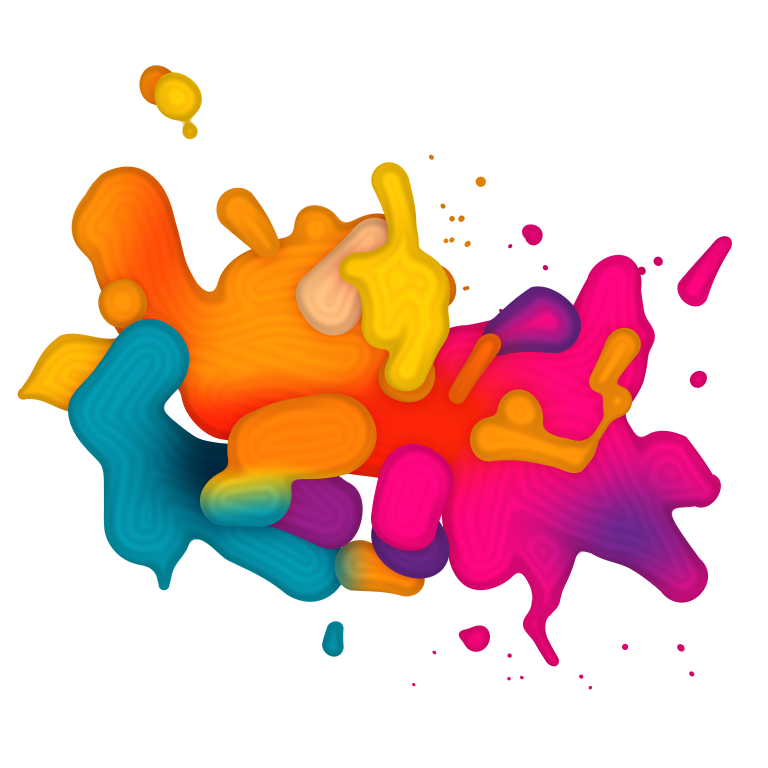
Reproduce this background procedurally as a WebGL 1 fragment shader.

```glsl
precision highp float;
// Glossy paint splashes on white: chains of tapered limbs melt together into
// distance fields, then are painted back to front with rims, ripples and
// contact shadows. A loop scatters fine spatter; p is in percent of canvas.
uniform vec2 u_resolution;

const vec3 YELLOW = vec3(1.0, 0.77, 0.02);
const vec3 ORANGE = vec3(1.0, 0.57, 0.03);
const vec3 RED = vec3(1.0, 0.15, 0.03);
const vec3 PINK = vec3(0.98, 0.02, 0.49);
const vec3 PURPLE = vec3(0.40, 0.15, 0.54);
const vec3 TEAL = vec3(0.01, 0.58, 0.67);

vec2 p;
vec3 pen;  // end of the current chain: position and radius
float pixel;
float field = 99.0;
float ink = 0.0;
vec3 color = vec3(1.0);

void move(float x, float y, float radius) {
  pen = vec3(x, y, radius);
}

// Tapered limb from the pen, smoothly joined to the field
void limb(float x, float y, float radius) {
  vec2 axis = vec2(x, y) - pen.xy, q = p - pen.xy;
  float t = clamp(dot(q, axis) / max(dot(axis, axis), 0.01), 0.0, 1.0);
  float d = length(q - axis * t) - mix(pen.z, radius, t);
  float h = max(1.6 - abs(d - field), 0.0);
  field = min(d, field) - h * h / 6.4;
  move(x, y, radius);
}

void bead(float x, float y, float radius) {
  move(x, y, radius);
  limb(x, y, radius);
}

// Small drops scattered over a box
void spray(vec2 center, vec2 reach) {
  for (int i = 0; i < 13; i++) {
    vec2 h = fract(sin(float(i) * vec2(12.9, 78.2) + center) * 437.5);
    vec2 spot = center + reach * (2.0 * h - 1.0);
    field = min(field, length(p - spot) - mix(0.2, 0.8, h.x * h.y));
  }
}

float glow(vec2 center, vec2 reach) {
  vec2 q = (p - center) / reach;
  return exp(-dot(q, q));
}

// Shadow, rippled fill and reset of the field
void paint(vec3 tint) {
  float cover = clamp(0.5 - field / pixel, 0.0, 1.0);
  color *= 1.0 - ink * exp(-max(field, 0.0)) * vec3(0.08, 0.26, 0.2);
  float ripple = sin(4.0 * field + 2.0 * (sin(p.x * 0.3) + sin(p.y * 0.35)));
  tint *= mix(0.85, 1.03, smoothstep(0.0, 2.2, -field)) + 0.035 * ripple;
  color = mix(color, tint, cover);
  ink = max(ink, cover);
  field = 99.0;
}

void main() {
  pixel = 100.0 / min(u_resolution.x, u_resolution.y);
  p = (gl_FragCoord.xy - 0.5 * u_resolution) * pixel + 50.0;
  p += 0.4 * sin(p.yx * 0.4 + vec2(1.0, 3.0));

  // Spatter and loose drops
  spray(vec2(72, 16), vec2(20, 6));
  spray(vec2(76, 60), vec2(13, 11));
  bead(69.3, 69.3, 1.1);
  bead(91.2, 51.0, 1.1);
  bead(62.5, 17.0, 1.7);
  move(94.0, 68.0, 1.3); limb(90.5, 62.5, 2.0);
  paint(PINK);
  spray(vec2(59, 70), vec2(4, 10));
  bead(20.4, 88.5, 2.6);
  paint(ORANGE);
  move(44.0, 18.4, 1.1); limb(43.7, 16.3, 1.4);
  paint(TEAL);
  bead(22.8, 87.3, 3.1);
  bead(24.9, 83.0, 1.0);
  paint(YELLOW);

  // Pink mass on the right with its drip and violet folds
  move(60.0, 53.0, 5.0); limb(77.0, 52.0, 7.0); limb(80.3, 63.0, 3.6);
  bead(83.0, 56.0, 1.8);
  move(65.0, 46.0, 8.0); limb(63.0, 28.0, 4.8);
  move(73.0, 40.0, 11.0); limb(81.0, 33.0, 6.0); limb(88.3, 25.3, 3.5);
  move(87.0, 38.5, 5.4); limb(91.7, 36.5, 2.2);
  move(70.5, 28.0, 4.5); limb(71.0, 22.0, 1.4); limb(69.8, 18.5, 1.0); limb(72.0, 14.3, 0.9);
  paint(mix(PINK, PURPLE, glow(vec2(82, 30), vec2(10, 8))));
  move(65.0, 56.0, 2.6); limb(71.0, 58.3, 4.3);
  paint(mix(PURPLE, PINK, smoothstep(0.0, 5.0, -field)));

  // Yellow pool on the far left
  move(16.0, 51.0, 5.0); limb(9.8, 51.5, 4.9); limb(3.5, 48.4, 0.8);
  paint(mix(ORANGE, YELLOW, 0.7));

  // Orange body with its tall column, pale hollow and small drops
  move(13.0, 71.0, 4.0); limb(16.0, 72.5, 5.4); limb(20.5, 60.0, 6.0); limb(24.0, 56.0, 6.0); limb(45.0, 54.0, 9.0);
  move(34.0, 62.0, 5.5); limb(48.0, 66.0, 6.0);
  bead(41.0, 70.5, 3.0);
  move(30.0, 49.0, 6.0); limb(52.0, 45.0, 8.0);
  vec3 warm = mix(ORANGE, RED, smoothstep(53.0, 45.0, p.y));
  paint(mix(warm, RED, 0.65 * glow(vec2(21, 67), vec2(6, 13))));
  move(43.0, 61.0, 4.3); limb(48.0, 68.5, 3.0);
  paint(vec3(0.98, 0.73, 0.48));
  move(30.5, 73.0, 2.7); limb(35.0, 67.5, 1.5);
  bead(16.0, 60.5, 3.2);
  paint(ORANGE);

  // Red heat bleeding into pink
  color = mix(color, RED, ink * min(1.0, 1.3 * glow(vec2(57, 46), vec2(10, 7))));
  move(60.0, 49.0, 1.2); limb(63.2, 54.8, 1.7);
  paint(mix(RED, ORANGE, 0.6));

  // Yellow cluster
  bead(56.8, 63.0, 2.9);
  bead(53.2, 51.0, 3.7);
  paint(ORANGE);
  move(50.9, 76.0, 2.5); limb(52.5, 68.0, 1.6); limb(52.0, 63.0, 4.5); limb(50.0, 57.5, 3.3);
  move(46.5, 65.3, 2.0); limb(55.0, 63.0, 3.5); limb(55.0, 58.0, 2.8); limb(53.0, 51.5, 2.8);
  paint(YELLOW);

  // Teal flow, dark in its hollow
  move(19.0, 52.5, 5.6); limb(14.5, 46.0, 5.0); limb(19.5, 40.0, 5.5); limb(19.5, 31.5, 5.6);
  move(20.8, 28.0, 1.8); limb(21.0, 23.5, 0.7);
  move(20.0, 38.0, 6.0); limb(29.0, 36.0, 6.5);
  move(32.0, 31.0, 4.5); limb(39.5, 27.0, 5.3);
  paint(mix(TEAL, vec3(0, 0.14, 0.23), 0.95 * glow(vec2(27, 40), vec2(7, 7))));

  // Lower centre: green to orange tail, violet and pink lobes
  move(46.5, 26.5, 3.3); limb(52.5, 24.4, 2.4);
  paint(mix(TEAL, ORANGE, smoothstep(41.0, 49.0, p.x)));
  bead(53.5, 29.5, 5.0);
  paint(PURPLE);
  move(38.0, 36.0, 5.5); limb(43.0, 33.5, 4.6);
  paint(mix(PURPLE, PINK, 0.3));
  move(54.0, 37.0, 5.0); limb(53.0, 32.3, 4.3);
  paint(PINK);

  // Front blob running from orange through lime to teal
  move(34.0, 41.5, 4.8); limb(43.5, 43.8, 5.4);
  move(30.0, 35.5, 3.7); limb(34.5, 34.8, 3.7);
  vec3 tip = mix(TEAL, YELLOW, smoothstep(32.0, 39.0, p.y));
  paint(mix(tip, mix(RED, ORANGE, 0.8), smoothstep(37.0, 40.0, p.y)));

  // Amber splash with its strand and drops
  move(63.8, 42.7, 2.9); limb(74.5, 41.0, 1.8); limb(76.0, 41.7, 0.6); limb(80.5, 46.8, 0.5);
  bead(68.0, 46.0, 2.9);
  bead(80.8, 47.5, 1.9);
  move(80.7, 54.6, 2.4); limb(78.8, 50.8, 1.8);
  paint(ORANGE);

  gl_FragColor = vec4(color, 1.0);
}
```
